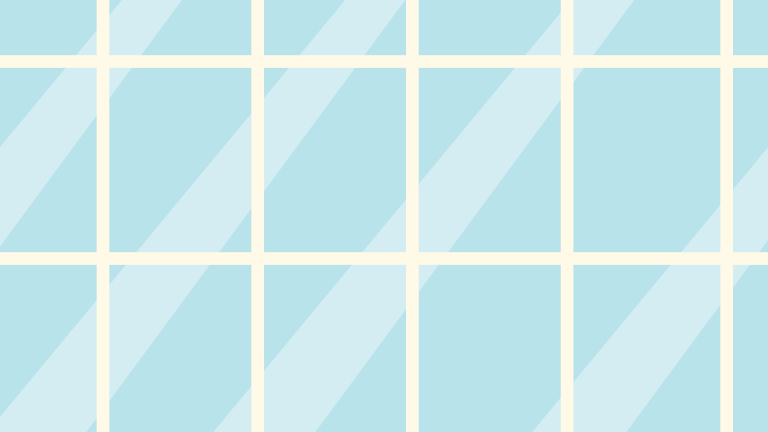
Give the GLSL for this pattern, as a Shadertoy shader.

```glsl
// A window wall: pale blue panes behind a cream frame, crossed by slanted glints.
// The frame is a repeated line distance in x and y; each glint is the
// overlap of two half planes with slightly different slopes.

// Coverage of a signed distance (positive inside), softened over one pixel.
float coverage(float dist) {
    return clamp(0.5 + dist * iResolution.y, 0.0, 1.0);
}

// Distance to the nearest of evenly spaced lines, one of them at 'start'.
float lineDistance(float pos, float start, float spacing) {
    return abs(fract((pos - start) / spacing + 0.5) - 0.5) * spacing;
}

// A band that widens downwards; 'edges' holds its left and right x at the top.
float glint(vec2 p, vec2 edges) {
    float drop = 1.0 - p.y;
    float left = (p.x - edges.x + 0.828 * drop) / length(vec2(1.0, 0.828));
    float right = (edges.y - 0.738 * drop - p.x) / length(vec2(1.0, 0.738));
    return coverage(min(left, right));
}

// Cream bars; the rightmost upright sits a little further out.
float windowFrame(vec2 p) {
    float x = p.x - 0.0113 * step(1.5, p.x);
    float upright = lineDistance(x, 0.2384, 0.3581);
    float rail = lineDistance(p.y, 0.4016, 0.456);
    return coverage(0.0147 - min(upright, rail));
}

void mainImage(out vec4 fragColor, in vec2 fragCoord) {
    vec2 p = fragCoord / iResolution.y;

    // Glints on the glass
    vec2 glintEdges[4] = vec2[4](
        vec2(0.282, 0.421), vec2(0.799, 0.938),
        vec2(1.322, 1.468), vec2(2.060, 2.188));
    float shine = 0.0;
    for (int i = 0; i < 4; i++) {
        shine = max(shine, glint(p, glintEdges[i]));
    }
    vec3 color = mix(vec3(0.72, 0.89, 0.922), vec3(0.83, 0.93, 0.95), shine);

    // Frame on top
    color = mix(color, vec3(1.0, 0.976, 0.91), windowFrame(p));
    fragColor = vec4(color, 1.0);
}
```
